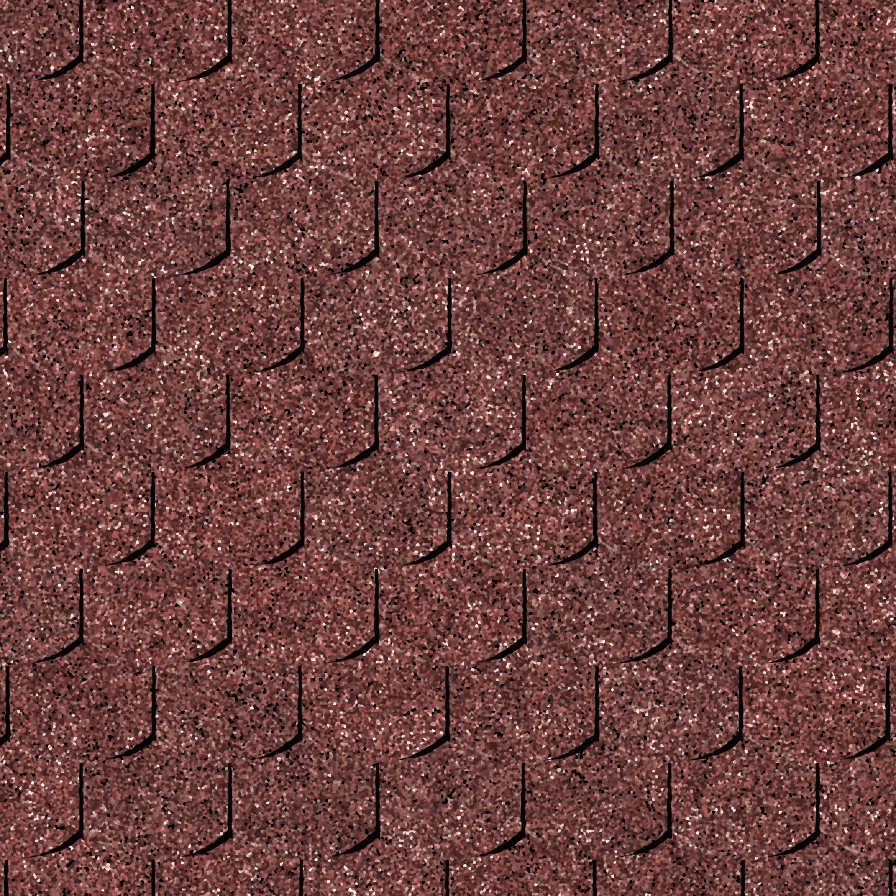
Reproduce this texture procedurally as a WebGL 2 fragment shader.

```glsl
#version 300 es
precision highp float;
// Red asphalt roof shingles: staggered rows of tabs with rounded lower corners.
// Each tab is bounded by a dark slot that sweeps into a tapering shadow on its
// left and a pale worn rim on its right; soft jittered cells make the granules.

uniform vec2 u_resolution;
out vec4 fragColor;

// Layout, in canvas units
const float TAB_WIDTH = 0.1642;
const float ROW_HEIGHT = 0.1082;
const float FIRST_ROW_TOP = 0.9062;
const float FIRST_SLOT = 0.0076;
const float STAGGER = 0.0843;
const float SLOT_JITTER = 0.0036;
const float CORNER_DROP = 0.32;      // share of a row taken by the rounding
const float CORNER_POWER = 2.2;
const float SLOT_HALF_TOP = 0.0018;
const float SLOT_HALF_BOTTOM = 0.0028;
const float SHADOW_DEPTH = 0.0072;
const float EDGE_ROUGHNESS = 0.0016;

// Granules
const float GRAIN_COUNT = 350.0;     // cells across the canvas
const float GRAIN_SHARPNESS = 9.0;
const float GRAIN_CONTRAST = 1.22;
const vec3 MEAN_RED = vec3(0.43, 0.24, 0.23);
const vec3 BLACK = vec3(0.05, 0.025, 0.025);
const vec3 MAROON = vec3(0.30, 0.16, 0.15);
const vec3 BRICK = vec3(0.42, 0.22, 0.21);
const vec3 DUSTY = vec3(0.51, 0.33, 0.31);
const vec3 BRIGHT = vec3(0.58, 0.31, 0.29);
const vec3 ROSE = vec3(0.70, 0.49, 0.47);
const vec3 PALE = vec3(0.86, 0.74, 0.71);

float hash(vec2 p) {
    vec3 q = fract(p.xyx * vec3(0.1031, 0.1030, 0.0973));
    q += dot(q, q.yzx + 33.33);
    return fract((q.x + q.y) * q.z);
}

float valueNoise(vec2 p) {
    vec2 i = floor(p), f = fract(p);
    f = f * f * (3.0 - 2.0 * f);
    return mix(mix(hash(i), hash(i + vec2(1, 0)), f.x),
               mix(hash(i + vec2(0, 1)), hash(i + vec2(1, 1)), f.x), f.y);
}

// Palette entry for a pick in 0..1, ordered from dark to light
vec3 grainColor(float pick) {
    vec3 c = pick < 0.035 ? BLACK : MAROON;
    c = pick < 0.27 ? c : BRICK;
    c = pick < 0.60 ? c : DUSTY;
    c = pick < 0.76 ? c : BRIGHT;
    c = pick < 0.92 ? c : ROSE;
    return pick < 0.985 ? c : PALE;
}

// Softly blended granules; bias shifts the mix towards dark or light
vec3 granules(vec2 p, float bias) {
    vec2 cell = floor(p * GRAIN_COUNT), f = fract(p * GRAIN_COUNT);
    vec3 sum = vec3(0.0);
    float total = 0.0;
    for (int j = -1; j <= 1; j++)
    for (int i = -1; i <= 1; i++) {
        vec2 o = vec2(i, j), id = cell + o;
        vec2 d = o + vec2(hash(id + 17.3), hash(id + 71.9)) - f;
        float w = exp(-GRAIN_SHARPNESS * dot(d, d));
        float shade = 0.88 + 0.24 * hash(id + 131.7);
        sum += w * shade * grainColor(hash(id + 5.1) + bias);
        total += w;
    }
    return MEAN_RED + (sum / total - MEAN_RED) * GRAIN_CONTRAST;
}

float slotOffset(float row) {
    return FIRST_SLOT + STAGGER * mod(row, 2.0);
}

void main() {
    vec2 p = gl_FragCoord.xy / min(u_resolution.x, u_resolution.y);
    float aa = 0.7 / min(u_resolution.x, u_resolution.y);

    // Row, depth down the row, and signed distance to the nearest slot
    float depth = (FIRST_ROW_TOP - p.y) / ROW_HEIGHT;
    float row = floor(depth), v = depth - row;
    float column = (p.x - slotOffset(row)) / TAB_WIDTH;
    float slot = floor(column + 0.5);
    float jitter = SLOT_JITTER * (hash(vec2(slot, row) + 40.0) - 0.5);
    float x = (column - slot) * TAB_WIDTH - jitter;
    float s = abs(x) / TAB_WIDTH;

    // Rounded lower edge of the tab; positive distance lies below it
    float a = clamp(1.0 - 2.0 * s, 0.0, 1.0);
    float edge = 1.0 - CORNER_DROP * pow(a, CORNER_POWER);
    float slope = 2.0 * CORNER_DROP * CORNER_POWER * pow(a, CORNER_POWER - 1.0)
                * ROW_HEIGHT / TAB_WIDTH;
    float below = (v - edge) * ROW_HEIGHT / sqrt(1.0 + slope * slope);

    // Dark slot and tapering shadow, with ragged outlines
    float rough = EDGE_ROUGHNESS * (valueNoise(p * 210.0) - 0.5);
    float halfWidth = mix(SLOT_HALF_TOP, SLOT_HALF_BOTTOM, v);
    float slotDist = max(abs(x + rough) - halfWidth, (v - 0.71) * ROW_HEIGHT);
    float depthHere = mix(-0.0016, SHADOW_DEPTH, smoothstep(0.42, 0.06, s));
    float shadowDist = max(abs(below - 0.5 * depthHere) - 0.5 * depthHere, x - halfWidth);
    float gap = 1.0 - smoothstep(-aa, aa, min(slotDist, shadowDist + rough));

    // Tone of the visible tab and broad weathering
    float tabRow = row + step(0.0, below);
    vec2 tab = vec2(floor((p.x - slotOffset(tabRow)) / TAB_WIDTH), tabRow);
    float weather = valueNoise(p * 26.0) + valueNoise(p * 61.0 + 9.0) - 1.0;
    vec3 color = granules(p, 0.07 * weather);
    color *= 0.96 + 0.08 * hash(tab + 12.0) + 0.04 * weather;
    color = mix(color, vec3(dot(color, vec3(0.5, 0.3, 0.2))), 0.10 * hash(tab + 63.0));

    // Pale worn grains along the right side of the slot and its rounded rim
    float rim = exp(-pow((below + 0.0015) / 0.0018, 2.0)) * smoothstep(0.46, 0.25, s);
    float side = 0.45 * exp(-pow((x - halfWidth - 0.0015) / 0.0015, 2.0)) * step(v, edge);
    float worn = max(rim, side) * step(0.0, x) * smoothstep(0.35, 0.8, valueNoise(p * 300.0));
    color = mix(color, PALE, 0.6 * worn);

    fragColor = vec4(mix(color, BLACK * 0.4, gap), 1.0);
}
```
